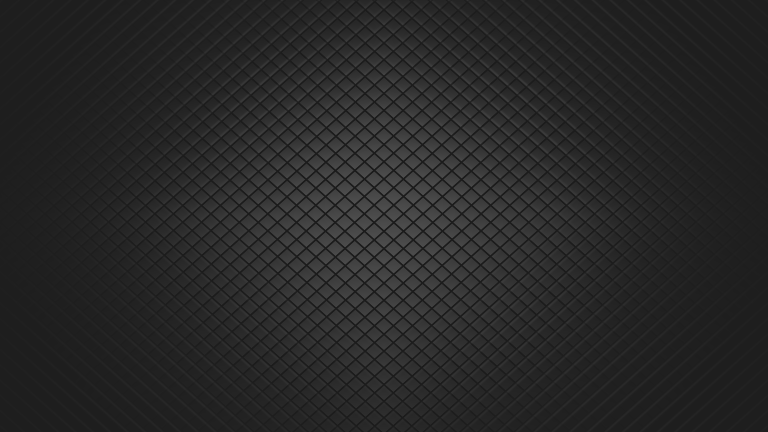
This background is drawn by a Shadertoy shader. Its source:

```glsl
// A dark wall of small diamond tiles lit by a soft central glow.
// Two diagonal axes form a slightly bulging lattice; each tile gets a bevel
// shade, and thin ridges along each axis carry faint light to the corners.

#define BASE_COLOR vec3(0.122)
#define GAP_COLOR vec3(0.108)
#define GLOW_CENTER vec2(0.5, 0.505)
#define GLOW_SIZE vec2(0.40, 0.36)
#define GLOW_GAIN 0.168
#define TILE_SIZE vec2(0.0455, 0.0405)
#define BULGE 0.0025
#define GAP_WIDTH 0.13
#define BEVEL_GAIN 0.16
#define RIDGE_GAIN 0.065
#define RIDGE_REACH vec2(30.0, 12.0)

// Bell-shaped falloff.
float bell(float x) {
    return exp(-x * x);
}

// Smooth coverage of a tile along one axis, local is -0.5 to 0.5.
float tileSpan(float local, float soft) {
    float edge = 0.5 - 0.5 * GAP_WIDTH;
    return 1.0 - smoothstep(edge - soft, edge + soft, abs(local));
}

// Light caught on the rim that faces the centre, strongest near its own axis.
float ridge(float along, float across, float local, float soft) {
    float rim = 0.48 - GAP_WIDTH;
    float line = bell((local + sign(along) * rim) / (0.06 + soft));
    float reach = bell(along / RIDGE_REACH.x) * bell(across / RIDGE_REACH.y);
    return line * reach * smoothstep(4.0, 16.0, abs(along));
}

void mainImage(out vec4 fragColor, in vec2 fragCoord) {
    vec2 p = (fragCoord - GLOW_CENTER * iResolution.xy) / iResolution.y;

    // Diagonal lattice, one unit per tile, packed tighter away from the centre.
    vec2 q = p / TILE_SIZE;
    vec2 lattice = vec2(q.x + q.y, q.x - q.y);
    lattice *= 1.0 + BULGE * abs(lattice);
    vec2 local = fract(lattice) - 0.5;
    float soft = 0.7 / (iResolution.y * TILE_SIZE.y);

    // Glow, rounded in the middle and diamond-like further out.
    float radius = length(p / GLOW_SIZE);
    float diamond = abs(p.x / GLOW_SIZE.x) + abs(p.y / GLOW_SIZE.y);
    float glow = bell(mix(radius, 0.8 * diamond, smoothstep(0.0, 1.0, radius) * 0.6));
    float tile = tileSpan(local.x, soft) * tileSpan(local.y, soft);

    // Tiles brighten towards their lower tip, more so away from the centre.
    float slope = local.y - local.x;
    float bevel = 1.0 + BEVEL_GAIN * slope * (1.0 + 3.0 * (1.0 - glow));

    // Gaps sink below the base only where light reaches the tiles.
    vec3 gap = mix(BASE_COLOR, GAP_COLOR, smoothstep(0.0, 0.25, glow));
    vec3 face = BASE_COLOR + GLOW_GAIN * glow * bevel;
    vec3 color = mix(gap, face, tile);

    // Ridges, a little stronger towards the upper right.
    float ridges = ridge(lattice.x, lattice.y, local.x, soft)
                 + ridge(lattice.y, lattice.x, local.y, soft);
    float bias = 0.8 + 0.4 * smoothstep(-0.6, 0.6, p.x + p.y);
    color += RIDGE_GAIN * ridges * bias;

    // Slight darkening at the far sides.
    color *= 1.0 - 0.05 * smoothstep(0.5, 1.0, length(p));
    fragColor = vec4(color, 1.0);
}
```
